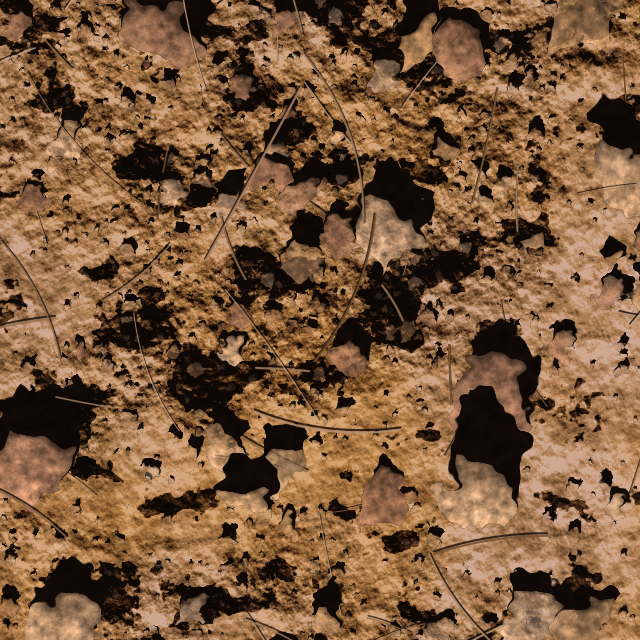
Give the GLSL for this texture, as a WebGL 1 fragment shader.

```glsl
precision highp float;
// Sunlit dry earth strewn with angular stones, pebbles and twigs casting hard shadows.
uniform vec2 u_resolution;
#define SHADOW_DIR vec2(0.24, 0.97)
#define BIG_STONES 5.6
#define MID_STONES 12.0
#define PEBBLES 27.0
#define CRUMBS 62.0
#define EDGE 0.0012
#define RELIEF 2.6
#define FINE_RELIEF 1.5
#define HOLLOWS 0.60
#define TWIG_WIDTH 0.0013
#define TAU 6.28318

const vec3 BLACK = vec3(0.055, 0.03, 0.02);
const vec3 UMBER = vec3(0.23, 0.13, 0.07);
const vec3 BROWN = vec3(0.42, 0.28, 0.15);
const vec3 EARTH = vec3(0.58, 0.42, 0.26);
const vec3 TAN = vec3(0.72, 0.53, 0.35);
const vec3 PALE = vec3(0.81, 0.66, 0.54);

float hash(vec2 p) { return fract(sin(dot(p, vec2(127.1, 311.7))) * 43758.5453); }

float noise(vec2 p) {
  vec2 i = floor(p), f = fract(p);
  f = f * f * (3.0 - 2.0 * f);
  return mix(mix(hash(i), hash(i + vec2(1, 0)), f.x),
             mix(hash(i + vec2(0, 1)), hash(i + vec2(1, 1)), f.x), f.y);
}

float fbm(vec2 p) {
  float sum = 0.0, amp = 0.5;
  for (int i = 0; i < 5; i++) {
    sum += amp * noise(p);
    p = mat2(1.6, 1.2, -1.2, 1.6) * p + 7.3;
    amp *= 0.55;
  }
  return sum / 1.06;
}

// Earth colours from shade (0) to full sun (1).
vec3 ramp(float light) {
  float t = clamp(light, 0.0, 1.0) * 5.0;
  vec3 c = mix(BLACK, UMBER, clamp(t, 0.0, 1.0));
  c = mix(c, BROWN, clamp(t - 1.0, 0.0, 1.0));
  c = mix(c, EARTH, clamp(t - 2.0, 0.0, 1.0));
  c = mix(c, TAN, clamp(t - 3.0, 0.0, 1.0));
  return mix(c, PALE, clamp(t - 4.0, 0.0, 1.0));
}

// Irregular convex stone outline.
float stoneShape(vec2 q, vec2 key, float size) {
  float d = length(q) - size * 1.12;
  for (int i = 0; i < 6; i++) {
    vec2 k = key + vec2(float(i) * 7.3, 2.7);
    float a = (float(i) + 0.7 * hash(k)) * TAU / 6.0;
    d = max(d, dot(q, vec2(cos(a), sin(a))) - size * mix(0.45, 1.05, hash(k + 9.1)));
  }
  return d;
}

// One scattered layer; "bare" is how far the faces stand out from the soil.
void stones(inout vec3 col, vec2 p, float cells, float amount, float seed, float bare, float grain) {
  vec2 g = p * cells, w = g * 3.7 + seed;
  g += 0.24 * vec2(noise(w), noise(w + 40.0)) + 0.10 * vec2(noise(w * 3.1), noise(w * 3.1 + 9.0));
  vec2 id = floor(g);
  float soft = cells * EDGE;
  vec3 soil = col;
  for (int j = 0; j < 3; j++) for (int i = 0; i < 3; i++) {
    vec2 c = id + vec2(float(i) - 1.0, 1.0 - float(j)), key = c + seed;
    if (hash(key) > amount) continue;
    vec2 q = g - c - 0.5 - 0.6 * (vec2(hash(key + 3.3), hash(key + 5.9)) - 0.5);
    float size = mix(0.18, 0.47, hash(key + 8.2)), tone = hash(key + 17.7);
    float reach = size * mix(0.4, 1.4, hash(key + 12.4));
    vec2 swept = q - SHADOW_DIR * clamp(dot(q, SHADOW_DIR), 0.0, reach);
    col = mix(col, BLACK * (0.5 + grain), 0.99 * smoothstep(soft, -soft, stoneShape(swept, key, size)));
    float d = stoneShape(q, key, size), tilt = dot(q, SHADOW_DIR) / size;
    vec3 face = mix(TAN, PALE, hash(key + 21.1));
    face = mix(face, vec3(0.58, 0.39, 0.29), 0.8 * step(0.72, tone));
    face *= 1.0 - 0.2 * tilt - 0.4 * smoothstep(-0.25 * size, 0.0, d) * smoothstep(-0.2, 0.6, tilt);
    face = mix(soil, face * (0.4 + 1.15 * grain), bare * mix(0.6, 1.0, tone));
    col = mix(col, face, smoothstep(soft, -soft, d));
  }
}

// Thin curved needles, each with a narrow shadow beside it.
void twigs(inout vec3 col, vec2 p, float cells, float amount, float seed) {
  vec2 g = p * cells, id = floor(g);
  for (int j = 0; j < 3; j++) for (int i = 0; i < 3; i++) {
    vec2 c = id + vec2(float(i), float(j)) - 1.0, key = c + seed;
    if (hash(key) > amount) continue;
    vec2 q = g - c - vec2(hash(key + 2.2), hash(key + 4.6));
    float a = TAU * 0.5 * hash(key + 6.8);
    q = mat2(cos(a), -sin(a), sin(a), cos(a)) * q;
    float bend = q.y + (hash(key + 11.3) - 0.5) * 0.6 * q.x * q.x;
    float ends = max(abs(q.x) - mix(0.2, 0.7, hash(key + 9.4)), 0.0);
    float w = TWIG_WIDTH * mix(0.4, 1.4, hash(key + 14.2));
    float side = length(vec2(bend - 0.004 * cells * cos(a), ends)) / cells - w;
    float d = length(vec2(bend, ends)) / cells - w;
    col = mix(col, BLACK, 0.8 * smoothstep(EDGE, -EDGE, side));
    col = mix(col, mix(BROWN, PALE, hash(key + 19.5)), 0.9 * smoothstep(EDGE, -EDGE, d));
  }
}

void main() {
  vec2 p = gl_FragCoord.xy / u_resolution.y;
  // Rough soil lit from below, with smooth and broken patches.
  float height = fbm(p * 24.0), grain = fbm(p * 75.0 + 11.0), patches = fbm(p * 4.0 + 31.0);
  float slope = height - fbm((p - 0.006 * SHADOW_DIR) * 24.0);
  float fine = grain - fbm((p - 0.0025 * SHADOW_DIR) * 75.0 + 11.0);
  float rough = smoothstep(0.35, 0.65, patches);
  float light = 0.71 + mix(0.6, 1.2, rough) * (RELIEF * slope + FINE_RELIEF * fine);
  light += 0.6 * (height - 0.5) + 0.5 * (grain - 0.5) - 0.6 * (patches - 0.5);
  // Black hollows with ragged rims.
  float pit = fbm(p * vec2(13.0, 19.0) + 83.0) + 0.25 * (grain - 0.5) + 0.08 * (rough - 0.5);
  light -= 0.75 * smoothstep(HOLLOWS, HOLLOWS + 0.05, pit);
  float warmth = smoothstep(0.35, 0.65, fbm(p * 2.5 + 57.0));
  vec3 col = ramp(light) * mix(vec3(1.0, 1.0, 1.06), vec3(1.03, 0.98, 0.84), warmth);
  // Fine debris first, large stones last.
  stones(col, p, CRUMBS, mix(0.06, 0.32, rough), 13.0, 0.25, grain);
  stones(col, p, PEBBLES, mix(0.10, 0.32, rough), 37.0, 0.5, grain);
  twigs(col, p, 7.0, 0.6, 71.0);
  stones(col, p, MID_STONES, 0.3, 53.0, 0.85, grain);
  stones(col, p, BIG_STONES, 0.42, 97.0, 1.0, grain);
  twigs(col, p, 4.5, 0.6, 23.0);
  gl_FragColor = vec4(col, 1.0);
}
```
